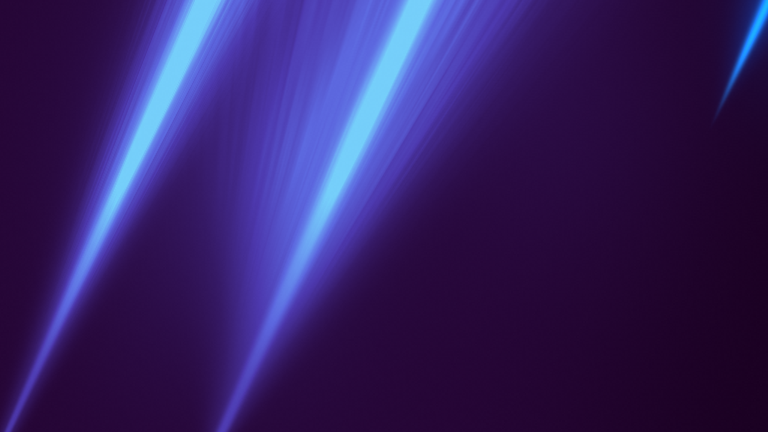
Give the GLSL for this background, as a WebGL 1 fragment shader.

```glsl
precision highp float;
// Slanted cyan light beams with violet halos and faint streaks on a dark purple field.

uniform vec2 u_resolution;

// Palette, from the dark field up to the beam cores
const vec3 FIELD  = vec3(0.145, 0.020, 0.205);
const vec3 PLUM   = vec3(0.21, 0.10, 0.40);
const vec3 VIOLET = vec3(0.30, 0.22, 0.68);
const vec3 INDIGO = vec3(0.36, 0.40, 0.87);
const vec3 AZURE  = vec3(0.41, 0.58, 0.94);
const vec3 CYAN   = vec3(0.46, 0.81, 0.98);
const vec3 SHADOW = vec3(0.105, 0.003, 0.135);
const vec3 SPARK_CORE = vec3(0.02, 0.55, 0.85);
const vec3 SPARK_GLOW = vec3(-0.03, 0.18, 0.40);

// Beam geometry, in canvas heights: x = foot at the bottom, y = lean per height
const vec2 NARROW_AXIS = vec2(0.018, 0.460);
const vec2 WIDE_AXIS   = vec2(0.514, 0.458);
const vec2 SPARK_TIP   = vec2(1.639, 0.690);
const float SPARK_LEAN = 0.455;

// Widths: x = at the bottom, y = growth per height
const vec2 NARROW_CORE = vec2(0.008, 0.027);
const vec2 NARROW_HALO = vec2(0.022, 0.092);
const vec2 WIDE_CORE   = vec2(0.014, 0.028);
const vec2 WIDE_LEFT   = vec2(0.035, 0.300);
const vec2 WIDE_RIGHT  = vec2(0.030, 0.240);

const float STREAK_DENSITY = 22.0;
const float STREAK_STRENGTH = 0.22;
const float GRAIN = 0.006;

float hash(vec2 p) {
    return fract(sin(dot(p, vec2(127.1, 311.7))) * 43758.5453);
}

float noise(vec2 p) {
    vec2 i = floor(p);
    vec2 f = fract(p);
    f = f * f * (3.0 - 2.0 * f);
    return mix(mix(hash(i), hash(i + vec2(1.0, 0.0)), f.x),
               mix(hash(i + vec2(0.0, 1.0)), hash(i + vec2(1.0, 1.0)), f.x), f.y);
}

float bell(float x) {
    return exp(-x * x);
}

float blob(vec2 p, vec2 center, vec2 radius) {
    vec2 q = (p - center) / radius;
    return exp(-dot(q, q));
}

float widthAt(vec2 widths, float y) {
    return widths.x + widths.y * y;
}

// Light level of one beam: soft halo with fanned streaks plus a bright core
float beam(vec2 p, vec2 axis, vec2 core, vec2 left, vec2 right) {
    float d = p.x - axis.x - axis.y * p.y;
    float side = d / (d < 0.0 ? widthAt(left, p.y) : widthAt(right, p.y));
    float streak = noise(vec2(side * STREAK_DENSITY, p.y * 3.0))
                 + 0.5 * noise(vec2(side * STREAK_DENSITY * 2.3, p.y * 5.0 + 7.0)) - 0.75;
    float halo = bell(side) * mix(1.1, 2.9, smoothstep(0.0, 0.7, p.y));
    halo *= 1.0 + STREAK_STRENGTH * streak * smoothstep(0.1, 0.9, p.y);
    float edge = abs(d) / widthAt(core, p.y);
    return halo + exp(-pow(edge, 2.6)) * mix(0.8, 2.3, smoothstep(0.1, 0.75, p.y));
}

// Colour ramp with one palette stop per unit of light
vec3 ramp(float light, vec3 base) {
    vec3 c = mix(base, PLUM, clamp(light, 0.0, 1.0));
    c = mix(c, VIOLET, clamp(light - 1.0, 0.0, 1.0));
    c = mix(c, INDIGO, clamp(light - 2.0, 0.0, 1.0));
    c = mix(c, AZURE, clamp(light - 3.0, 0.0, 1.0));
    return mix(c, CYAN, clamp(light - 4.0, 0.0, 1.0));
}

// Small blue beam entering at the upper right corner
vec3 spark(vec2 p) {
    float t = (p.y - SPARK_TIP.y) / (1.0 - SPARK_TIP.y);
    float grow = max(t, 0.0);
    float d = p.x - SPARK_TIP.x - SPARK_LEAN * (p.y - SPARK_TIP.y);
    float core = bell(d / (0.003 + 0.013 * grow)) * smoothstep(0.0, 0.75, t);
    float glow = bell(d / (0.008 + 0.050 * grow)) * smoothstep(0.0, 1.0, t);
    float air = blob(p, vec2(1.80, 1.0), vec2(0.13, 0.24));
    return SPARK_CORE * core + SPARK_GLOW * (0.6 * glow + 0.22 * air);
}

void main() {
    vec2 p = gl_FragCoord.xy / u_resolution.y;

    // Field, darker toward the lower right
    vec3 base = mix(FIELD, SHADOW, smoothstep(1.1, 1.9, p.x - 0.25 * p.y + 0.1));

    // Broad haze between and beside the beams
    float light = 0.75 * blob(p, vec2(0.52, 0.62), vec2(0.34, 0.50))
                + 0.32 * blob(p, vec2(1.25, 0.80), vec2(0.36, 0.42));

    light += beam(p, NARROW_AXIS, NARROW_CORE, NARROW_HALO, NARROW_HALO);
    light += beam(p, WIDE_AXIS, WIDE_CORE, WIDE_LEFT, WIDE_RIGHT);

    vec3 color = ramp(light, base) + spark(p);
    color += GRAIN * (hash(floor(p * 288.0)) - 0.5);
    gl_FragColor = vec4(clamp(color, 0.0, 1.0), 1.0);
}
```
